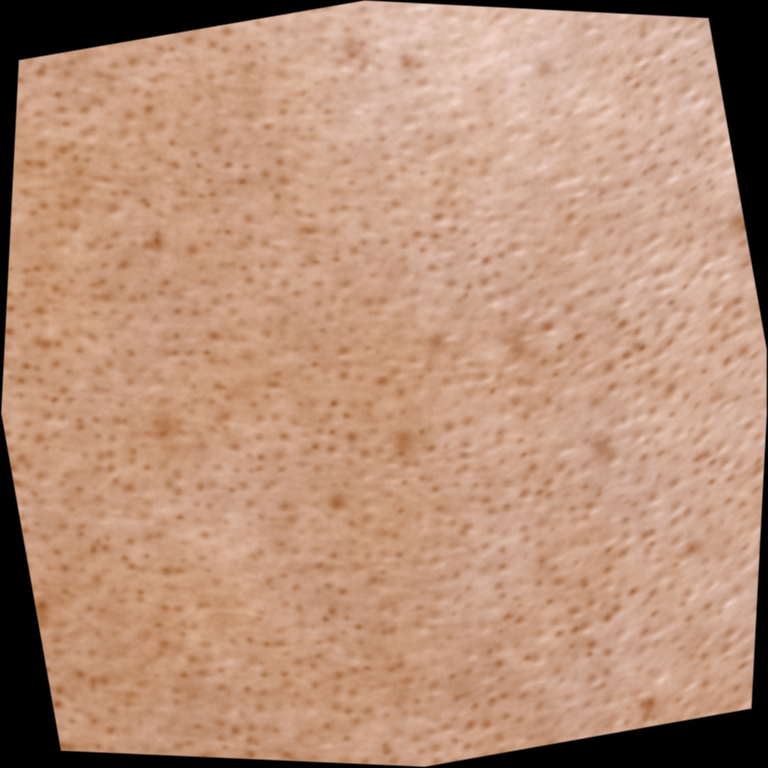
Reproduce this texture procedurally as a Shadertoy shader.

```glsl
// Close-up of porous skin with a soft sheen, cut to an irregular polygon on black.

const vec3 SKIN_MID = vec3(0.785, 0.612, 0.508);
const vec3 TONE_STEP = vec3(0.050, 0.070, 0.088);   // colour change per unit of tone
const vec3 WARM_SHIFT = vec3(0.006, -0.006, -0.026);
const vec3 BACKDROP = vec3(0.004, 0.0, 0.0);
const float PORE_CELLS = 45.0;
const float PORE_RADIUS = 0.25;      // in cells
const float PORE_DEPTH = 2.3;
const float GLINT_GAIN = 1.5;
const float SPOT_CELLS = 8.0;
const float SPOT_CHANCE = 0.22;
const float EDGE_WIDTH = 0.0032;

const int CORNERS = 9;
const vec2 OUTLINE[CORNERS] = vec2[](
    vec2(0.023, 0.923), vec2(0.475, 1.001), vec2(0.924, 0.978),
    vec2(1.0, 0.545), vec2(1.0, 0.460), vec2(0.980, 0.076),
    vec2(0.553, 0.0), vec2(0.078, 0.021), vec2(0.0, 0.462));

vec2 hash2(vec2 cell) {
    vec3 h = fract(cell.xyx * vec3(0.1031, 0.1030, 0.0973));
    h += dot(h, h.yzx + 33.33);
    return fract((h.xx + h.yz) * h.zy);
}

vec2 gradientAt(vec2 cell) {
    float angle = 6.2832 * hash2(cell).x;
    return vec2(cos(angle), sin(angle));
}

float gradientNoise(vec2 p) {
    vec2 cell = floor(p), f = fract(p);
    vec2 u = f * f * f * (f * (f * 6.0 - 15.0) + 10.0);
    vec2 e = vec2(1.0, 0.0);
    float low = mix(dot(gradientAt(cell), f), dot(gradientAt(cell + e), f - e), u.x);
    float high = mix(dot(gradientAt(cell + e.yx), f - e.yx),
                     dot(gradientAt(cell + 1.0), f - 1.0), u.x);
    return 1.4 * mix(low, high, u.y);
}

float blob(vec2 d, float radius) {
    return exp(-dot(d, d) / (radius * radius));
}

// x: darkness of the pits, y: glints on the rims beside them
vec2 pores(vec2 p) {
    vec2 base = floor(p), sum = vec2(0.0);
    for (int j = -1; j <= 1; j++)
    for (int i = -1; i <= 1; i++) {
        vec2 cell = base + vec2(i, j);
        vec2 d = p - cell - 0.5 - 0.75 * (hash2(cell) - 0.5);
        vec2 vary = hash2(cell + 71.0);
        float radius = PORE_RADIUS * mix(0.75, 1.2, vary.y);
        sum.x += blob(d * vec2(0.9, 1.1), radius) * mix(0.25, 1.15, vary.x);
        vec2 rim = d - vec2(0.28, -0.42);
        sum.y += blob(rim * vec2(0.65, 1.3), 0.24) * vary.y * vary.y;
    }
    return sum;
}

// Sparse soft brown marks
float spots(vec2 p) {
    vec2 base = floor(p);
    float sum = 0.0;
    for (int j = -1; j <= 1; j++)
    for (int i = -1; i <= 1; i++) {
        vec2 cell = base + vec2(i, j);
        vec2 vary = hash2(cell + 19.0);
        vec2 d = p - cell - 0.2 - 0.6 * hash2(cell + 5.0);
        sum += step(vary.x, SPOT_CHANCE) * blob(d, mix(0.06, 0.13, vary.y));
    }
    return sum;
}

// Signed distance to the convex outline, positive inside
float outlineDistance(vec2 p) {
    float dist = 1.0;
    for (int i = 0; i < CORNERS; i++) {
        vec2 a = OUTLINE[i];
        vec2 side = normalize(OUTLINE[(i + 1) % CORNERS] - a);
        dist = min(dist, dot(p - a, vec2(side.y, -side.x)));
    }
    return dist;
}

void mainImage(out vec4 fragColor, in vec2 fragCoord) {
    vec2 p = fragCoord / iResolution.xy;

    // Rows of pores bend upward on the right
    float bend = max(p.x - 0.4, 0.0);
    vec2 q = vec2(p.x, p.y - 0.5 * bend * bend);
    q += 0.006 * vec2(gradientNoise(p * 13.0), gradientNoise(p * 13.0 + 40.0));

    // Broad light: bright top, pale right, duller left and bottom
    float sheen = blob((p - vec2(0.57, 0.97)) * vec2(0.8, 1.3), 0.24);
    float paleSide = smoothstep(0.25, 0.95, p.x);
    float tone = -0.15 + 1.6 * sheen + 0.65 * paleSide
               - 0.35 * smoothstep(0.5, 0.0, p.y);

    // Mottling, creases and grain
    tone += 0.55 * gradientNoise(p * 5.0 + 3.0) + 0.5 * gradientNoise(p * 15.0);
    tone += 0.75 * gradientNoise(q * vec2(26.0, 48.0) + 9.0);
    tone += 0.5 * gradientNoise(q * vec2(70.0, 110.0));
    tone += 0.22 * gradientNoise(p * 190.0);

    // Pores fade under the sheen; glints grow toward the light
    vec2 pore = pores(q * PORE_CELLS);
    float patchy = 0.85 + 0.5 * gradientNoise(p * 8.0 + 20.0);
    tone -= PORE_DEPTH * pore.x * patchy * (1.0 - 0.45 * sheen);
    tone += GLINT_GAIN * pore.y * (0.45 + 0.65 * paleSide + 0.3 * sheen);
    tone -= 2.2 * spots(p * SPOT_CELLS);
    tone = clamp(tone + 0.2, -4.5, 2.9);

    float warmth = 0.6 - 1.1 * paleSide - 0.5 * sheen + gradientNoise(p * 7.0 + 60.0);
    vec3 skin = SKIN_MID + TONE_STEP * tone + WARM_SHIFT * warmth;

    float inside = smoothstep(0.0, EDGE_WIDTH, outlineDistance(p));
    fragColor = vec4(mix(BACKDROP, skin, inside), 1.0);
}
```
